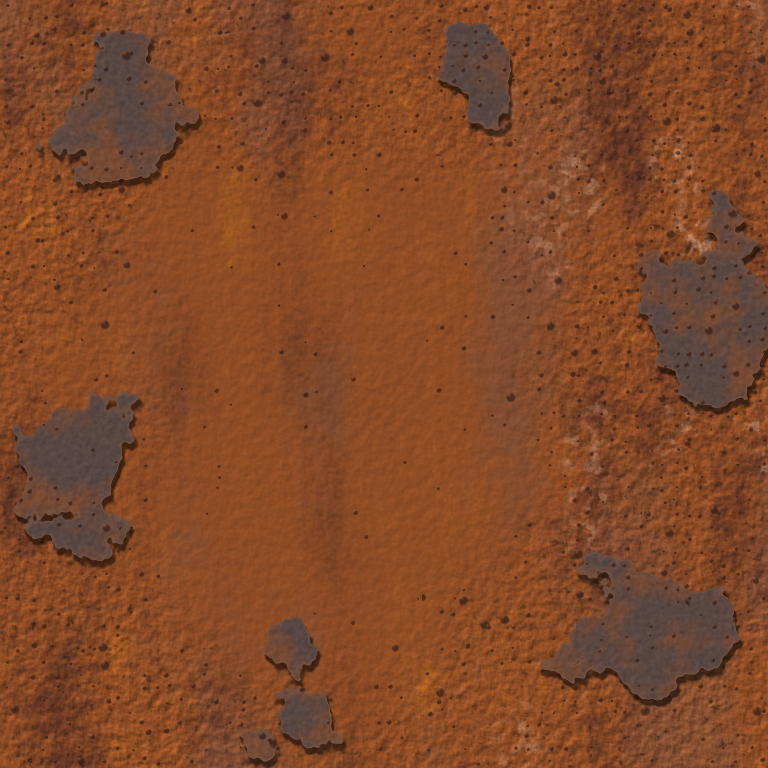
Give the GLSL for this texture, as a WebGL 2 fragment shader.

```glsl
#version 300 es
precision highp float;
uniform vec2 u_resolution;
out vec4 fragColor;

vec2 hash2(vec2 p) {
  vec3 q = fract(p.xyx * vec3(0.1031, 0.1030, 0.0973));
  q += dot(q, q.yzx + 33.33);
  return fract((q.xx + q.yz) * q.zy);
}

float cornerSlope(vec2 cell, vec2 offset) {
  float angle = 6.2832 * hash2(cell + 57.0).x;
  return dot(vec2(cos(angle), sin(angle)), offset);
}

float gradientNoise(vec2 p) {
  vec2 i = floor(p), f = fract(p), e = vec2(1, 0);
  vec2 u = f * f * f * (f * (f * 6.0 - 15.0) + 10.0);
  return mix(mix(cornerSlope(i, f), cornerSlope(i + e, f - e), u.x),
             mix(cornerSlope(i + e.yx, f - e.yx), cornerSlope(i + 1.0, f - 1.0), u.x), u.y);
}

float fbm(vec2 p) {
  float sum = 0.0, amplitude = 1.0;
  for (int i = 0; i < 5; i++) {
    sum += amplitude * gradientNoise(p);
    p = mat2(1.6, 1.2, -1.2, 1.6) * p + 17.3;
    amplitude *= 0.52;
  }
  return sum;
}

// Signed distance to the ragged plates of old scale around the border
float plateDistance(vec2 p) {
  float nearest = 1.0;
  float ragged = 0.095 * fbm(p * 8.0 + 3.0);
  for (int i = 0; i < 6; i++) {
    float k = float(i), angle = 0.26 + 1.047 * k;
    vec2 centre = vec2(0.5) + (0.44 + 0.03 * sin(k * 4.0)) * vec2(cos(angle), sin(angle));
    float radius = 0.067 + 0.023 * cos(2.5 * k);
    nearest = min(nearest, length((p - centre) * vec2(1.05, 0.9)) - radius);
  }
  return nearest + ragged;
}

// Small raised blisters: x is the dark body and shadow, y the lit side
vec2 blisters(vec2 p, float cells, float density) {
  vec2 cell = floor(p * cells);
  vec2 seed = hash2(cell + cells), place = hash2(cell + 91.0);
  vec2 d = fract(p * cells) - 0.3 - 0.4 * place;
  float radius = mix(0.09, 0.2, seed.y);
  float present = step(seed.x, density);
  float body = 1.0 - smoothstep(radius * 0.6, radius * 1.3, length(d + vec2(-0.02, 0.04)));
  float lit = 1.0 - smoothstep(0.0, radius * 0.8, length(d - radius * vec2(-0.35, 0.5)));
  return present * vec2(body, lit);
}

void main() {
  vec2 p = gl_FragCoord.xy / u_resolution;

  // Calm middle, rough and flaking border
  float rough = smoothstep(0.22, 0.5, length((p - vec2(0.42, 0.48)) * vec2(1.15, 0.85))
                                      + 0.2 * fbm(p * 3.0));
  float streaks = fbm(p * vec2(9.0, 1.4) + 5.0);
  float fineStreaks = fbm(p * vec2(45.0, 5.0));
  float blotches = fbm(p * vec2(7.0, 5.0) + 40.0);
  float crumbs = fbm(p * 42.0);
  float grain = gradientNoise(p * 190.0) + 0.7 * gradientNoise(p * 110.0 + 9.0);

  // Rust tone from dark brown to bright orange
  float tone = 0.53 + 0.27 * streaks + 0.09 * fineStreaks + 0.10 * grain
             + mix(0.14, 0.38, rough) * blotches + mix(0.07, 0.26, rough) * crumbs - 0.06 * rough;
  vec3 color = mix(vec3(0.37, 0.20, 0.14), vec3(0.56, 0.30, 0.145), smoothstep(0.0, 0.55, tone));
  color = mix(color, vec3(0.76, 0.43, 0.12), smoothstep(0.58, 1.1, tone));

  // Dull mauve film
  float film = smoothstep(0.0, 0.55, fbm(p * vec2(5.0, 2.5) + 71.0) + 0.2 * crumbs);
  color = mix(color, vec3(0.48, 0.30, 0.225), 0.6 * film);

  // Pale mineral crust on the right
  float crust = smoothstep(0.1, 0.45, fbm(p * vec2(7.0, 3.5) + 23.0))
              * smoothstep(-0.1, 0.45, fbm(p * 55.0 + 8.0)) * smoothstep(0.55, 0.75, p.x);
  color = mix(color, vec3(0.74, 0.54, 0.43), 0.75 * crust * rough);

  // Surface relief lit from the upper left
  float relief = fbm(p * 75.0) - fbm(p * 75.0 + vec2(-0.18, 0.22));
  color *= 1.0 + mix(0.13, 0.38, rough) * relief;
  color *= 1.0 - 0.3 * rough * smoothstep(0.25, 0.75, fbm(p * 80.0 + 31.0));

  // Plates with cast shadow, worn face and chipped rim
  float plate = plateDistance(p);
  float shadow = 1.0 - smoothstep(-0.004, 0.007, plateDistance(p + vec2(-0.003, 0.008)));
  color *= 1.0 - 0.55 * shadow;
  float wear = smoothstep(-0.25, 0.6, fbm(p * 11.0 + 60.0) + 0.25 * crumbs);
  vec3 face = mix(vec3(0.345, 0.275, 0.26), vec3(0.47, 0.29, 0.20), wear);
  face *= 1.0 + 0.10 * grain + 0.12 * relief;
  float rim = 1.0 - smoothstep(0.0, 0.005, abs(plate + 0.002));
  face = mix(face, vec3(0.50, 0.35, 0.27), 0.45 * rim);
  color = mix(color, face, 1.0 - smoothstep(-0.0015, 0.0015, plate));

  // Blisters, crowded near the border and the upper right
  float crowd = 0.03 + 0.2 * rough + 0.18 * smoothstep(0.9, 1.7, p.x + p.y);
  vec2 bumps = max(blisters(p, 34.0, 0.45 * crowd), blisters(p + 0.37, 62.0, crowd));
  color = mix(color, vec3(0.22, 0.12, 0.09), 0.75 * bumps.x);
  color = mix(color, vec3(0.58, 0.34, 0.22), 0.6 * bumps.y);

  fragColor = vec4(clamp(color, 0.0, 1.0), 1.0);
}
```
